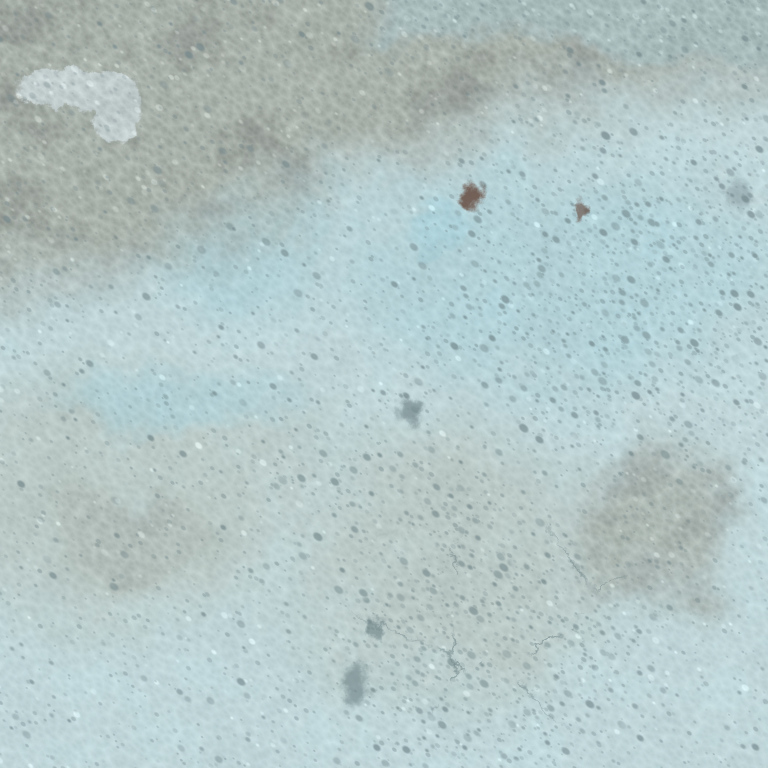
Give the GLSL for this texture, as a WebGL 2 fragment shader.

```glsl
#version 300 es
precision highp float;

uniform vec2 u_resolution;
out vec4 fragColor;

// Paint and stain colours
const vec3 PALE_BLUE = vec3(0.755, 0.842, 0.855);
const vec3 CYAN = vec3(0.675, 0.815, 0.845);
const vec3 CHALK = vec3(0.735, 0.792, 0.778);
const vec3 SOIL = vec3(0.675, 0.710, 0.682);
const vec3 DARK_SOIL = vec3(0.565, 0.590, 0.570);
const vec3 SLATE = vec3(0.660, 0.745, 0.750);
const vec3 PLASTER = vec3(0.770, 0.815, 0.820);
const vec3 PIT = vec3(0.440, 0.520, 0.535);
const vec3 RUST = vec3(0.420, 0.330, 0.290);

// Texture controls
const float PIT_SCALE = 76.0;
const float FINE_PIT_SCALE = 128.0;
const float GRAIN_SCALE = 125.0;
const float GRAIN_CONTRAST = 0.075;
const float CLOUD_CONTRAST = 0.035;
const float CRACK_WIDTH = 0.03;
const mat2 OCTAVE_TURN = mat2(0.8, 0.6, -0.6, 0.8);
const mat2 GRAIN_AXES = mat2(0.50, 0.64, -0.42, 0.77);

vec3 hash3(vec2 p) {
  vec3 q = fract(p.xyx * vec3(0.1031, 0.1030, 0.0973));
  q += dot(q, q.yxz + 33.33);
  return fract((q.xxy + q.yzz) * q.zyx);
}

// Layered, bent sines, roughly -1 to 1
float clouds(vec2 p) {
  float sum = 0.0, amp = 0.55;
  for (int i = 0; i < 5; i++) {
    sum += amp * sin(p.x + 1.7 * sin(p.y * 0.8)) * cos(p.y + 1.3 * sin(p.x * 0.6));
    p = OCTAVE_TURN * p * 1.9 + 3.1;
    amp *= 0.64;
  }
  return sum;
}

vec2 cloudOffset(vec2 p) {
  return vec2(clouds(p), clouds(p.yx + 17.3));
}

// Cellular noise: nearest and second nearest distance
vec2 cellular(vec2 p) {
  vec2 cell = floor(p), nearest = vec2(9.0);
  for (int j = -1; j <= 1; j++)
    for (int i = -1; i <= 1; i++) {
      vec2 id = cell + vec2(i, j);
      float d = length(id + hash3(id + 200.0).xy - p);
      nearest = d < nearest.x ? vec2(d, nearest.x) : vec2(nearest.x, min(nearest.y, d));
    }
  return nearest;
}

// Scattered oval flecks, present with the given probability
float flecks(vec2 p, float density) {
  vec2 cell = floor(p);
  float cover = 0.0;
  for (int j = -1; j <= 1; j++)
    for (int i = -1; i <= 1; i++) {
      vec2 id = cell + vec2(i, j);
      vec3 place = hash3(id + 300.0), kind = hash3(id + 700.0);
      float radius = mix(0.12, 0.34, kind.y * kind.y);
      float d = length(id + place.xy - p) - radius;
      float present = smoothstep(kind.x - 0.04, kind.x + 0.04, density);
      cover = max(cover, present * mix(0.4, 1.0, kind.z) * (1.0 - smoothstep(-0.12, 0.12, d)));
    }
  return cover;
}

float spot(vec2 p, vec2 centre, vec2 size) {
  return 1.0 - smoothstep(0.35, 1.0, length((p - centre) / size));
}

void main() {
  vec2 uv = gl_FragCoord.xy / u_resolution;
  vec2 drift = uv + 0.045 * cloudOffset(uv * 13.0);
  vec2 rough = uv + 0.009 * cloudOffset(uv * 75.0);
  vec2 grained = GRAIN_AXES * uv;
  float mottle = clouds(uv * 24.0 + 5.0);

  // Washed paint
  float chalk = max(spot(drift, vec2(0.14, 0.36), vec2(0.42, 0.25)),
                    spot(drift, vec2(0.58, 0.27), vec2(0.30, 0.24)));
  float cyan = max(spot(drift, vec2(0.72, 0.64), vec2(0.42, 0.20)) * 0.65,
                   spot(drift, vec2(0.31, 0.70), vec2(0.17, 0.15)) * 0.7);
  cyan = max(cyan, spot(drift, vec2(0.22, 0.48), vec2(0.22, 0.07)) * 0.65);
  cyan = max(cyan, spot(drift, vec2(0.57, 0.71), vec2(0.08, 0.05)));
  vec3 colour = mix(PALE_BLUE, CHALK, chalk);
  colour = mix(colour, CYAN, clamp(cyan + 0.15 * mottle, 0.0, 1.0));

  // Soiled upper band and lower stains
  float edge = mix(0.61, 0.86, smoothstep(-0.1, 0.95, uv.x));
  float soil = smoothstep(-0.06, 0.10, drift.y - edge);
  float stain = max(spot(drift, vec2(0.86, 0.31), vec2(0.14, 0.15)) * 0.8,
                    spot(drift, vec2(0.17, 0.30), vec2(0.14, 0.06)) * 0.45);
  float dirt = max(soil, stain);
  colour = mix(colour, mix(SOIL, DARK_SOIL, smoothstep(-0.25, 0.9, mottle)), dirt);
  float corner = smoothstep(0.0, 0.035, drift.y - 1.02 + 0.14 * uv.x) * smoothstep(0.43, 0.53, drift.x);
  colour = mix(colour, SLATE, corner * 0.85);

  // Exposed plaster
  float plaster = spot(rough, vec2(0.10, 0.885), vec2(0.10, 0.032))
                + spot(rough, vec2(0.15, 0.855), vec2(0.040, 0.055));
  colour = mix(colour, PLASTER, smoothstep(0.15, 0.4, plaster) * 0.9);

  // Cloudy tone and fine grain
  float grain = cellular(grained * GRAIN_SCALE).x - 0.45 + 0.35 * clouds(grained * 190.0);
  colour += CLOUD_CONTRAST * mottle * mix(0.5, 1.0, dirt);
  colour += GRAIN_CONTRAST * grain * mix(0.75, 1.2, dirt);

  // Pits and pale grit
  float density = 0.12 + 0.42 * spot(drift, vec2(0.88, 0.62), vec2(0.38, 0.28))
                + 0.38 * spot(drift, vec2(0.64, 0.16), vec2(0.24, 0.24))
                + 0.22 * spot(drift, vec2(0.46, 0.38), vec2(0.20, 0.13));
  float pits = max(flecks(grained * PIT_SCALE, density),
                   0.6 * flecks(grained * FINE_PIT_SCALE + 41.0, density + 0.1));
  colour = mix(colour, PIT, pits * 0.68 * (1.0 - 0.6 * plaster * 0.5));
  colour += 0.12 * flecks(grained * 95.0 + 87.0, 0.05 + 0.12 * dirt);

  // Broken hairline cracks
  vec2 cells = cellular(rough * 7.0 + 2.0);
  float crack = 1.0 - smoothstep(0.0, CRACK_WIDTH, cells.y - cells.x);
  crack *= spot(uv, vec2(0.66, 0.19), vec2(0.28, 0.18)) * smoothstep(-0.2, 0.4, clouds(uv * 31.0));
  colour = mix(colour, PIT, crack * 0.55);

  // Bruises and rust
  float bruise = max(spot(rough, vec2(0.462, 0.11), vec2(0.025, 0.038)),
                     spot(rough, vec2(0.535, 0.465), vec2(0.024, 0.022)));
  bruise = max(bruise, spot(rough, vec2(0.485, 0.185), vec2(0.013, 0.022)));
  bruise = max(bruise, 0.6 * spot(rough, vec2(0.96, 0.745), vec2(0.022, 0.03)));
  colour = mix(colour, PIT, bruise * 0.65);
  float rust = max(spot(rough, vec2(0.616, 0.742), vec2(0.018, 0.024)),
                   0.75 * spot(rough, vec2(0.757, 0.725), vec2(0.011, 0.022)));
  colour = mix(colour, RUST, rust * 0.9);

  fragColor = vec4(clamp(colour, 0.0, 1.0), 1.0);
}
```
